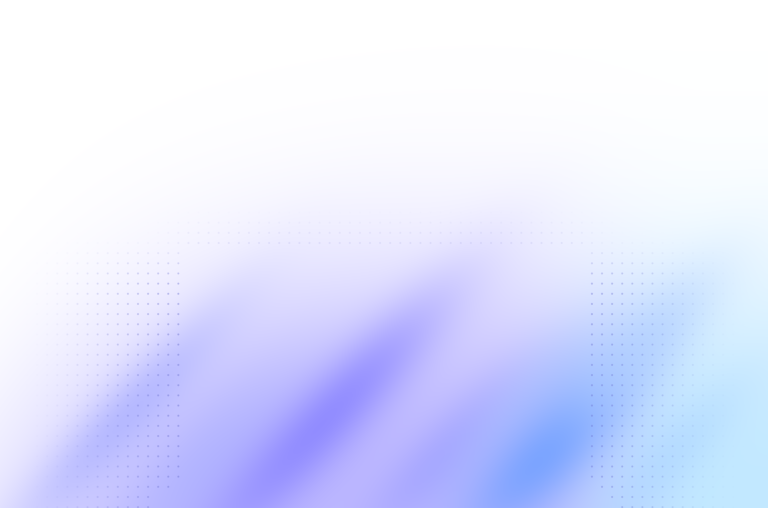
Reproduce this background procedurally as a Shadertoy shader.

```glsl
// Soft diagonal streaks of violet, blue and cyan rising into white, with a faint dot grid.

// Gaussian streak tilted up to the right; size = half length, half width.
float streak(vec2 p, vec2 center, vec2 size) {
    vec2 q = p - center;
    vec2 along = vec2(0.69, 0.724);
    vec2 t = vec2(dot(q, along), dot(q, vec2(along.y, -along.x))) / size;
    return exp(-dot(t, t));
}

// Visibility of the dots: they fade outward from an empty central panel.
float dotMask(vec2 c) {
    float side = max(0.357 - c.x, c.x - 1.157);
    float sideInset = side - 0.06 * (1.0 - smoothstep(0.0, 0.07, c.y));
    float above = c.y - 0.512;
    float sides = step(0.0, sideInset) * (1.0 - smoothstep(0.0, 0.33, side))
                * (1.0 - smoothstep(0.42, 0.55, c.y));
    float top = step(0.0, above) * (1.0 - smoothstep(0.0, 0.09, above))
              * (1.0 - smoothstep(-0.05, 0.1, side));
    return max(sides, 0.3 * top);
}

void mainImage(out vec4 fragColor, in vec2 fragCoord) {
    vec2 p = fragCoord / iResolution.xy * vec2(1.515, 1.0);
    float pixel = 1.0 / iResolution.y;

    // Wash: lavender to cyan, fading upward and toward the left
    vec3 tint = mix(vec3(0.74, 0.72, 1.0), vec3(0.76, 0.91, 1.0), smoothstep(0.95, 1.4, p.x));
    float wash = exp(-pow(p.y / 0.48, 2.5)) * smoothstep(-0.35, 0.5, p.x - 0.5 * p.y);
    vec3 color = mix(vec3(1.0), tint, wash);

    // Periwinkle and violet streaks
    vec3 periwinkle = vec3(0.67, 0.69, 1.0);
    color = mix(color, periwinkle, 0.75 * streak(p, vec2(0.25, 0.18), vec2(0.28, 0.06)));
    color = mix(color, periwinkle, 0.65 * streak(p, vec2(0.40, 0.08), vec2(0.25, 0.10)));
    color = mix(color, vec3(0.57, 0.55, 1.0), streak(p, vec2(0.63, 0.16), vec2(0.32, 0.07)));
    color = mix(color, vec3(0.62, 0.62, 1.0), 0.7 * streak(p, vec2(0.87, 0.10), vec2(0.20, 0.06)));

    // Blue and cyan streaks
    color = mix(color, vec3(0.66, 0.75, 1.0), 0.5 * streak(p, vec2(1.05, 0.22), vec2(0.22, 0.07)));
    color = mix(color, vec3(0.44, 0.62, 1.0), 0.9 * streak(p, vec2(1.08, 0.11), vec2(0.22, 0.08)));
    color = mix(color, vec3(0.68, 0.80, 1.0), 0.6 * streak(p, vec2(1.27, 0.32), vec2(0.20, 0.07)));
    color = mix(color, vec3(0.66, 0.82, 1.0), 0.5 * streak(p, vec2(1.32, 0.10), vec2(0.20, 0.06)));

    // Dot grid
    vec2 pitch = vec2(0.0199, 0.02);
    vec2 anchor = vec2(0.3518, 0.5217);
    vec2 cell = anchor + floor((p - anchor) / pitch + 0.5) * pitch;
    float dots = 1.0 - smoothstep(0.0, 0.0015 + pixel, length(p - cell));
    color = mix(color, vec3(0.42, 0.44, 0.82), 0.45 * dots * dotMask(cell));

    fragColor = vec4(color, 1.0);
}
```
